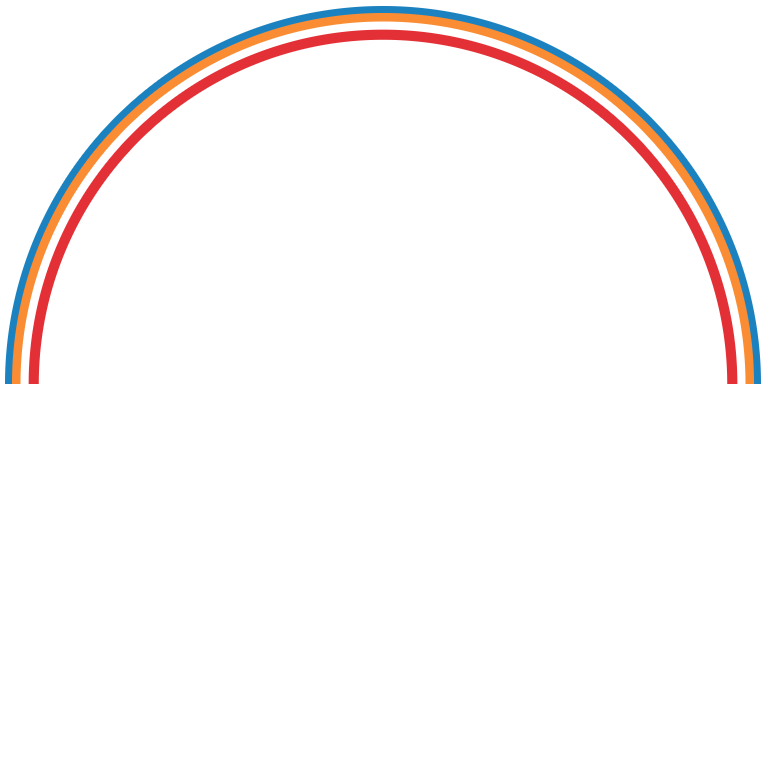
Give the GLSL for this background, as a WebGL 1 fragment shader.

```glsl
precision highp float;

uniform vec2 u_resolution;

// Coverage of a ring between two radii, softened over one pixel
float ring(float dist, float inner, float outer, float pixel) {
    float edge = abs(dist - 0.5 * (inner + outer)) - 0.5 * (outer - inner);
    return clamp(0.5 - edge / pixel, 0.0, 1.0);
}

void main() {
    float pixel = 1.0 / min(u_resolution.x, u_resolution.y);
    vec2 uv = gl_FragCoord.xy / u_resolution;
    vec2 fromCenter = (uv - vec2(0.4987, 0.5)) * u_resolution * pixel;
    float dist = length(fromCenter);

    vec3 white = vec3(1.0);
    vec3 red = vec3(0.89, 0.19, 0.21);
    vec3 orange = vec3(0.98, 0.55, 0.2);
    vec3 blue = vec3(0.11, 0.51, 0.75);

    // Concentric bands, blue laid under orange so they meet cleanly
    vec3 color = white;
    color = mix(color, blue, ring(dist, 0.477, 0.4922, pixel));
    color = mix(color, orange, ring(dist, 0.472, 0.4831, pixel));
    color = mix(color, red, ring(dist, 0.4482, 0.4614, pixel));

    // Keep only the upper half
    float upperHalf = clamp(0.5 + fromCenter.y / pixel, 0.0, 1.0);
    gl_FragColor = vec4(mix(white, color, upperHalf), 1.0);
}
```
